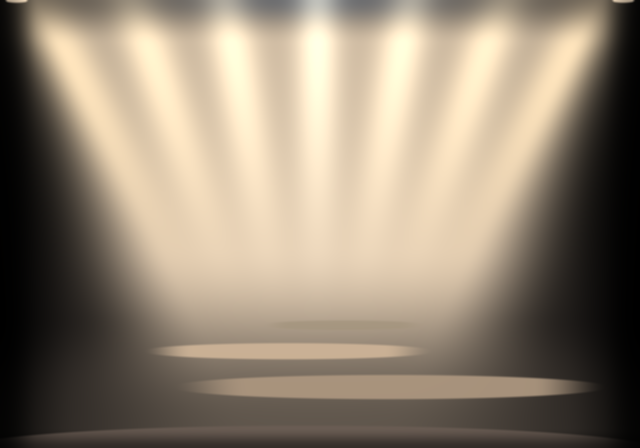
Give the GLSL for this background, as a WebGL 1 fragment shader.

```glsl
precision highp float;
uniform vec2 u_resolution;

const float AXIS = 0.496;
const vec3 HAZE_TINT = vec3(1.0, 0.905, 0.785);
const vec3 BEAM_CORE = vec3(1.0, 0.99, 0.88);
const vec3 BEAM_WARM = vec3(1.0, 0.88, 0.64);

float bell(float d, float width) {
  return exp(-d * d / (width * width));
}

// Horizontal offset of a beam from the axis; depth runs down from the top
float beamOffset(float index, float depth) {
  return index * (0.145 - 0.118 * depth);
}

// Wall lit by the haze, darkening outside the outermost beams
float hazeLight(float x, float depth) {
  float side = abs(x - AXIS);
  float outside = max(side - beamOffset(3.0, depth), 0.0);
  float spread = 0.05 + 0.12 * depth + 0.15 * smoothstep(0.7, 1.0, depth);
  float level = mix(0.48, 0.8, smoothstep(0.0, 0.1, depth));
  level *= mix(1.0, 0.36, smoothstep(0.55, 0.95, depth));
  return level * (1.0 - 0.9 * side * side) * bell(outside, spread);
}

// Seven spotlights converging below the floor
vec3 spotlights(float x, float depth) {
  vec3 light = vec3(0.0);
  float fade = 0.33 * (1.0 - smoothstep(0.0, 0.82, depth));
  for (int i = -3; i <= 3; i++) {
    float index = float(i);
    float outer = abs(index) / 3.0;
    float width = 0.034 + 0.01 * depth + 0.01 * outer;
    float glow = bell(x - AXIS - beamOffset(index, depth), width);
    float source = mix(1.0, smoothstep(-0.06, 0.12, depth), outer);
    light += mix(BEAM_CORE, BEAM_WARM, outer) * glow * fade * source;
  }
  return light;
}

// Flat disc with a crisp rim that dissolves towards its tips
float disc(vec2 p, vec2 center, vec2 radius, float pixel) {
  vec2 q = (p - center) / radius;
  float rim = radius.y * sqrt(max(1.0 - q.x * q.x, 0.0));
  float soft = pixel + 0.0015;
  float body = 1.0 - smoothstep(-soft, soft, abs(p.y - center.y) - rim);
  return body * (1.0 - smoothstep(0.65, 1.0, abs(q.x)));
}

void main() {
  vec2 uv = gl_FragCoord.xy / u_resolution;
  float depth = 1.0 - uv.y;
  vec2 p = vec2(uv.x, depth);
  float pixel = 1.0 / u_resolution.y;

  // Ambient wall and beams
  float border = smoothstep(0.0, 0.12, min(uv.x, 1.0 - uv.x));
  vec3 color = HAZE_TINT * hazeLight(uv.x, depth);
  color += vec3(0.09, 0.08, 0.075) * border * smoothstep(0.2, 0.9, depth);
  color += spotlights(uv.x, depth);

  // Cool bloom where the central beams enter
  float bloom = bell(depth, 0.045) * bell(uv.x - AXIS, 0.25);
  color += vec3(-0.06, -0.01, 0.06) * bloom;

  // Light pools on the stage
  color = mix(color, vec3(0.64, 0.58, 0.49),
              0.75 * disc(p, vec2(0.537, 0.726), vec2(0.13, 0.0105), pixel));
  color = mix(color, vec3(0.8, 0.7, 0.59),
              0.95 * disc(p, vec2(0.451, 0.784), vec2(0.228, 0.018), pixel));
  color = mix(color, vec3(0.67, 0.585, 0.495),
              0.95 * disc(p, vec2(0.609, 0.864), vec2(0.34, 0.027), pixel));

  // Front edge of the floor, fading into shadow
  float apron = disc(p, vec2(0.48, 1.01), vec2(0.56, 0.06), pixel);
  color = mix(color, vec3(0.42, 0.365, 0.33), 0.8 * apron);
  color *= 1.0 - 0.5 * smoothstep(0.955, 1.0, depth);

  // Corner lamps and side vignette
  color *= mix(0.4, 1.0, smoothstep(0.0, 0.06, min(uv.x, 1.0 - uv.x)));
  float mirrored = min(uv.x, 1.0 - uv.x);
  color += 0.6 * HAZE_TINT * disc(vec2(mirrored, depth),
                                  vec2(0.026, 0.0), vec2(0.02, 0.006), pixel);

  gl_FragColor = vec4(clamp(color, 0.0, 1.0), 1.0);
}
```
